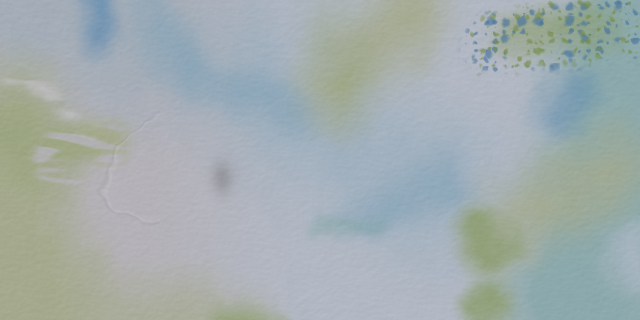
A WebGL 2 fragment shader for this texture:

```glsl
#version 300 es
precision highp float;
// Pale watercolour on textured paper: soft blue, teal and olive washes are
// laid over lavender grey as noise-warped strokes, then dry-brush streaks,
// pigment speckles, a grey smudge and a lit paper relief are added.

uniform vec2 u_resolution;
out vec4 fragColor;

// Random vector in -1..1 for a lattice cell
vec2 hash2(vec2 cell) {
    vec3 q = fract(cell.xyx * vec3(0.1031, 0.1030, 0.0973));
    q += dot(q, q.yzx + 33.33);
    return 2.0 * fract((q.xx + q.yz) * q.zy) - 1.0;
}

float gradientNoise(vec2 p) {
    vec2 i = floor(p), f = p - i;
    vec2 u = f * f * f * (f * (f * 6.0 - 15.0) + 10.0);
    vec2 e = vec2(0.0, 1.0);
    float low = mix(dot(hash2(i), f), dot(hash2(i + e.yx), f - e.yx), u.x);
    float high = mix(dot(hash2(i + e), f - e), dot(hash2(i + e.yy), f - e.yy), u.x);
    return mix(low, high, u.y);
}

float fbm(vec2 p) {
    float sum = 0.0, amp = 0.6;
    for (int i = 0; i < 4; i++) {
        sum += amp * gradientNoise(p);
        p = mat2(1.6, 1.2, -1.2, 1.6) * p + 7.3;
        amp *= 0.5;
    }
    return sum;
}

// Soft stroke from a to b, fading out at radius r
float wash(vec2 p, vec2 a, vec2 b, float r) {
    vec2 ab = b - a;
    float t = clamp(dot(p - a, ab) / dot(ab, ab), 0.0, 1.0);
    return 1.0 - smoothstep(0.0, r, length(p - a - ab * t));
}

// One irregular dot per cell, many cells left empty
float speckles(vec2 p, float frequency, float seed) {
    vec2 q = p * frequency, cell = floor(q);
    vec2 rnd = hash2(cell + seed);
    float r = 0.16 + 0.16 * rnd.x;
    float d = length(q - cell - 0.5 - 0.2 * rnd.yx);
    return (1.0 - smoothstep(r - 0.12, r + 0.12, d)) * step(0.0, rnd.y);
}

float paperHeight(vec2 p) {
    return gradientNoise(p * vec2(42.0, 65.0)) + 0.6 * gradientNoise(p * vec2(85.0, 110.0) + 9.0);
}

void main() {
    vec2 p = gl_FragCoord.xy / u_resolution.y;
    p.x *= 2.0 * u_resolution.y / u_resolution.x;
    vec2 w = p + 0.13 * vec2(fbm(p * 4.0), fbm(p * 4.0 + 17.0));
    float grain = 1.0 + 0.45 * fbm(p * 8.0 + 3.0);

    vec3 sky = vec3(0.50, 0.635, 0.715);
    vec3 deepBlue = vec3(0.36, 0.54, 0.69);
    vec3 teal = vec3(0.53, 0.655, 0.665);
    vec3 olive = vec3(0.54, 0.61, 0.41);
    vec3 sand = vec3(0.645, 0.665, 0.555);
    vec3 col = mix(vec3(0.705, 0.695, 0.72), vec3(0.695, 0.72, 0.765), smoothstep(0.4, 1.0, p.x));

    // Blue washes
    float veil = max(wash(w, vec2(0.1, 0.95), vec2(0.75, 0.8), 0.4),
                     wash(w, vec2(0.75, 0.75), vec2(1.35, 0.4), 0.38));
    col = mix(col, sky, 0.34 * veil * grain);
    float flow = max(wash(w, vec2(0.47, 0.95), vec2(0.6, 0.78), 0.13),
                     wash(w, vec2(0.62, 0.76), vec2(0.92, 0.64), 0.13));
    flow = max(flow, wash(w, vec2(1.12, 0.34), vec2(1.4, 0.43), 0.13));
    col = mix(col, sky, 0.55 * flow * grain);
    col = mix(col, teal, 0.55 * wash(w, vec2(1.0, 0.29), vec2(1.14, 0.31), 0.06));
    col = mix(col, deepBlue, 0.6 * wash(w, vec2(0.29, 0.88), vec2(0.3, 1.0), 0.09) * grain);

    // Left sand wash, broken into dry bristle streaks at its edge
    float leftWash = wash(w, vec2(-0.06, 0.5), vec2(0.0, 0.05), 0.44);
    leftWash = max(leftWash, 0.8 * wash(w, vec2(0.15, 0.56), vec2(0.33, 0.58), 0.13));
    float streak = gradientNoise(vec2(p.x * 5.0, p.y * 30.0 + 1.5 * p.x));
    float dryZone = wash(p, vec2(0.2, 0.5), vec2(0.3, 0.54), 0.15);
    float bare = smoothstep(0.02, 0.2, streak) * smoothstep(0.1, 0.5, dryZone);
    col = mix(col, sand, clamp(1.5 * leftWash * grain, 0.0, 1.0) * (1.0 - 0.85 * bare));
    col = mix(col, olive, 0.3 * wash(w, vec2(0.0, 0.6), vec2(0.18, 0.52), 0.2) * (1.0 - bare));
    col = mix(col, sand, 0.7 * wash(w, vec2(0.2, 0.04), vec2(0.75, -0.04), 0.22));
    col = mix(col, olive, 0.55 * wash(w, vec2(0.7, 0.0), vec2(0.9, -0.03), 0.09));
    float scrape = wash(w, vec2(0.03, 0.75), vec2(0.28, 0.62), 0.05);
    col = mix(col, vec3(0.74, 0.74, 0.75), 0.75 * scrape * smoothstep(-0.2, 0.2, streak));

    // Green at the top and the teal and olive right side
    col = mix(col, sand, 0.85 * wash(w, vec2(1.28, 0.98), vec2(1.06, 0.74), 0.22) * grain);
    col = mix(col, olive, 0.18 * wash(w, vec2(1.05, 0.95), vec2(1.1, 0.7), 0.16));
    col = mix(col, teal, clamp(1.3 * wash(w, vec2(2.0, 0.85), vec2(1.84, 0.05), 0.38) * grain, 0.0, 0.9));
    col = mix(col, sand, 0.75 * wash(w, vec2(1.6, 0.3), vec2(1.9, 0.48), 0.22) * grain);
    float moss = max(wash(w, vec2(1.48, 0.29), vec2(1.55, 0.2), 0.1),
                     wash(w, vec2(1.5, 0.02), vec2(1.57, 0.08), 0.11));
    moss = max(moss, 0.8 * wash(w, vec2(1.6, 0.89), vec2(1.85, 0.91), 0.12));
    col = mix(col, olive, 0.75 * moss * grain);
    col = mix(col, deepBlue, 0.45 * wash(w, vec2(1.71, 0.62), vec2(1.8, 0.72), 0.11) * grain);
    col = mix(col, vec3(0.67, 0.715, 0.765), 0.8 * wash(w, vec2(1.97, 0.24), vec2(2.0, 0.15), 0.12));

    // Speckles of blue and olive pigment in the upper right
    float spatter = smoothstep(0.05, 0.5, wash(w, vec2(1.56, 0.86), vec2(1.95, 0.93), 0.16));
    vec2 rough = p + 0.02 * vec2(fbm(p * 28.0), fbm(p * 28.0 + 5.0));
    for (float k = 0.0; k < 4.0; k++) {
        vec3 pigment = mod(k, 2.0) < 0.5 ? vec3(0.28, 0.45, 0.61) : vec3(0.46, 0.55, 0.29);
        col = mix(col, pigment, 0.65 * spatter * speckles(rough, 20.0 + 7.0 * k, 31.0 * k));
    }

    // Grey smudge, faint curved scratch and paper relief
    float smudge = length((p - vec2(0.695, 0.445)) * vec2(1.3, 0.85));
    col = mix(col, vec3(0.56, 0.56, 0.58), 0.75 * exp(-smudge * smudge * 550.0));
    float arc = length((w - vec2(0.5, 0.47)) * vec2(1.0, 0.9)) - 0.14;
    col += 0.025 * (exp(-arc * arc * 60000.0) - exp(-pow(arc - 0.008, 2.0) * 60000.0)) * step(p.x, 0.5);
    float relief = paperHeight(p) - paperHeight(p + vec2(-0.003, 0.005));
    col += 0.022 * relief + 0.012 * fbm(p * 18.0);
    fragColor = vec4(clamp(col, 0.0, 1.0), 1.0);
}
```
